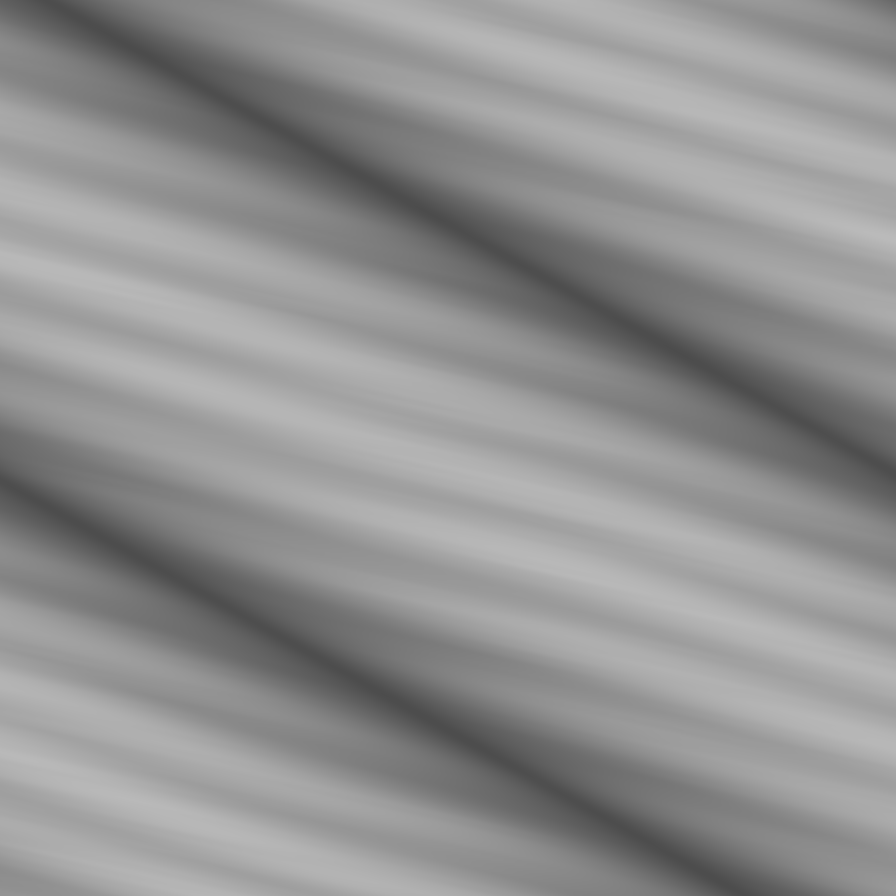
A WebGL 2 fragment shader for this texture:

```glsl
#version 300 es
precision highp float;
// Grey twisted rope: round strands split by dark diagonal grooves, with soft yarn ribs and fine fibres.

uniform vec2 u_resolution;
out vec4 fragColor;

const float PI = 3.14159265;
const float STRAND_SLOPE = 0.558;
const float STRAND_PERIOD = 0.565;
const float STRAND_OFFSET = 0.464;
const float RIB_SLOPE = 0.31;
const float RIB_PERIOD = 0.0805;
const float RIB_OFFSET = 0.677;
const float FIBRE_SLOPE = 0.22;

float hash(vec2 cell) {
    vec3 p = fract(vec3(cell.xyx) * 0.1031);
    p += dot(p, p.yzx + 33.33);
    return fract((p.x + p.y) * p.z);
}

float valueNoise(vec2 p) {
    vec2 cell = floor(p);
    vec2 f = fract(p);
    f = f * f * (3.0 - 2.0 * f);
    float low = mix(hash(cell), hash(cell + vec2(1.0, 0.0)), f.x);
    float high = mix(hash(cell + vec2(0.0, 1.0)), hash(cell + vec2(1.0, 1.0)), f.x);
    return mix(low, high, f.y);
}

// Coordinates along and across lines that fall to the right with the given slope.
vec2 slanted(vec2 p, float slope) {
    return vec2(p.x - slope * p.y, p.y + slope * p.x);
}

// Rounded strand profile: 0 in the groove, 1 on the crest.
float strandProfile(float across) {
    float phase = fract((across - STRAND_OFFSET) / STRAND_PERIOD);
    float toGroove = 2.0 * min(phase, 1.0 - phase);
    float rounded = min(sqrt(toGroove * toGroove + 0.0009), 1.0);
    return sqrt(sin(0.5 * PI * rounded));
}

// Soft ribs from -1 to 1, with valleys a little narrower than crests.
float ribs(float across) {
    float wave = 0.5 - 0.5 * cos(2.0 * PI * (across - RIB_OFFSET) / RIB_PERIOD);
    return 2.0 * pow(wave, 0.8) - 1.0;
}

// Stretched noise in three sizes, centred on zero.
float fibres(vec2 p) {
    float sum = 0.0;
    float weight = 0.5;
    vec2 scale = vec2(2.5, 42.0);
    for (int i = 0; i < 3; i++) {
        sum += weight * (valueNoise(p * scale + 17.0 * float(i + 1)) - 0.5);
        scale *= vec2(1.5, 2.1);
        weight *= 0.75;
    }
    return sum;
}

void main() {
    vec2 uv = gl_FragCoord.xy / u_resolution;

    // Strand shading
    float profile = strandProfile(slanted(uv, STRAND_SLOPE).y);
    float shade = mix(0.20, 0.675, profile);

    // Yarn ribs, slightly bent and fading into the grooves
    float bend = 0.014 * (valueNoise(uv * vec2(3.0, 5.0) + 4.0) - 0.5);
    float ribHeight = ribs(slanted(uv, RIB_SLOPE).y + bend);
    shade += 0.042 * ribHeight * smoothstep(0.1, 0.75, profile);

    // Fine fibres
    shade += 0.045 * fibres(slanted(uv, FIBRE_SLOPE)) * profile;

    fragColor = vec4(vec3(shade), 1.0);
}
```
